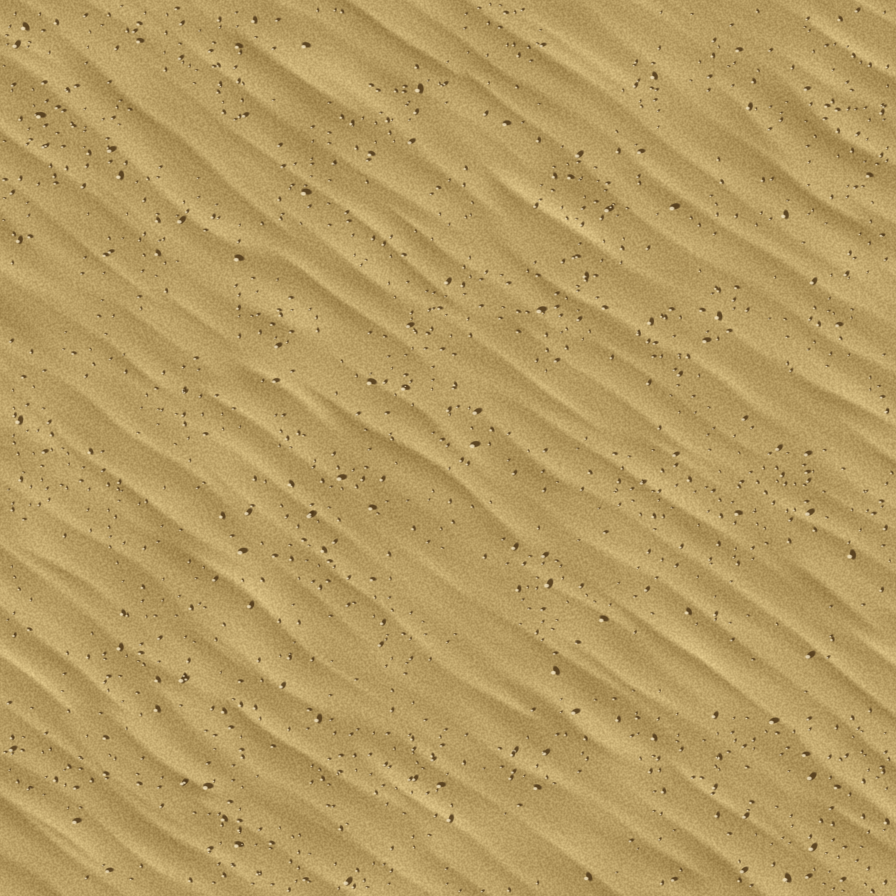
Give the GLSL for this texture, as a WebGL 1 fragment shader.

```glsl
precision highp float;
uniform vec2 u_resolution;

const vec3 SAND = vec3(0.719, 0.614, 0.387);
const vec3 LIGHT_TINT = vec3(1.0, 1.03, 0.95);
const vec3 PEBBLE_DARK = vec3(0.30, 0.21, 0.09);
const vec3 PEBBLE_LIT = vec3(0.95, 0.89, 0.75);
const float RIPPLE_COUNT = 21.0;
const float RIPPLE_ANGLE = -0.62;

vec2 hash2(vec2 p) {
  vec3 q = fract(p.xyx * vec3(0.1031, 0.1030, 0.0973));
  q += dot(q, q.yzx + 33.33);
  return fract((q.xx + q.yz) * q.zy);
}

vec2 rotate(vec2 p, float angle) {
  float c = cos(angle), s = sin(angle);
  return vec2(c * p.x + s * p.y, c * p.y - s * p.x);
}

float cornerSlope(vec2 cell, vec2 offset) {
  float angle = 6.2832 * hash2(cell).x;
  return dot(vec2(cos(angle), sin(angle)), offset);
}

float gradientNoise(vec2 p) {
  vec2 i = floor(p), f = p - i;
  vec2 w = f * f * f * (f * (f * 6.0 - 15.0) + 10.0);
  vec2 e = vec2(1.0, 0.0);
  float low = mix(cornerSlope(i, f), cornerSlope(i + e, f - e), w.x);
  float high = mix(cornerSlope(i + e.yx, f - e.yx), cornerSlope(i + 1.0, f - 1.0), w.x);
  return mix(low, high, w.y);
}

// One set of wind ripples: steep on the near side, long on the far side.
float ripples(vec2 p, float seed) {
  float warp = 0.8 * gradientNoise(p * vec2(2.6, 6.0) + seed);
  warp += 0.28 * gradientNoise(p * vec2(8.0, 15.0) + seed + 7.3);
  float f = fract(p.y * RIPPLE_COUNT + warp + seed * 0.37);
  float crest = smoothstep(0.0, 0.17, f) * pow(1.0 - f, 1.3);
  float strength = 0.72 + 1.3 * gradientNoise(p * vec2(5.5, 17.0) + seed + 19.0);
  return (crest - 0.36) * clamp(strength, 0.15, 1.5);
}

// Two sets swap places in patches, so that crests end and fork.
float sandRelief(vec2 p) {
  float patches = gradientNoise(p * vec2(4.0, 11.0) + 41.0);
  float relief = mix(ripples(p, 3.0), ripples(p, 58.0), smoothstep(-0.1, 0.1, patches));
  float streaks = gradientNoise(p * vec2(7.0, 34.0) + 83.0);
  float fineStreaks = gradientNoise(p * vec2(16.0, 75.0) + 29.0);
  return 0.17 * relief + 0.065 * streaks + 0.025 * fineStreaks;
}

float grain(vec2 uv) {
  vec2 turned = rotate(uv, 0.4) + 3.0;
  return 0.10 * gradientNoise(turned * 410.0) + 0.05 * gradientNoise(uv * 233.0 + 31.0);
}

float ellipseMask(vec2 p, vec2 radii, float blur) {
  float d = (length(p / radii) - 1.0) * min(radii.x, radii.y);
  return 1.0 - smoothstep(-blur, blur, d);
}

// Pebbles in loose clusters: a dark body with a small lit side.
vec3 addPebbles(vec3 color, vec2 uv, float density, float size, float seed) {
  vec2 cell = floor(uv * density);
  vec2 place = hash2(cell + seed);
  vec2 traits = hash2(cell + seed + 113.0);
  vec2 center = (cell + 0.2 + 0.6 * place) / density;
  float cluster = 0.33 + 1.3 * gradientNoise(center * 10.0 + 5.0);
  float present = step(traits.x, cluster);
  float radius = size * mix(0.5, 1.0, traits.y * traits.y);
  float blur = 0.0010;
  vec2 p = rotate(uv - center, 2.6 * place.x - 0.4);
  float body = ellipseMask(p, radius * vec2(1.4, 0.8), blur);
  vec2 litOffset = uv - center + radius * vec2(0.9, 0.6);
  float lit = ellipseMask(litOffset, radius * vec2(0.65, 0.5), blur);
  color = mix(color, PEBBLE_DARK, 0.85 * body * present);
  return mix(color, PEBBLE_LIT, 0.85 * lit * present);
}

void main() {
  vec2 uv = gl_FragCoord.xy / u_resolution.y;
  vec2 along = rotate(uv, RIPPLE_ANGLE) + 10.0;

  float tone = sandRelief(along) + grain(uv);
  tone += 0.02 * gradientNoise(uv * 5.0 + 67.0);
  vec3 color = SAND + tone * LIGHT_TINT;

  color = addPebbles(color, uv, 27.0, 0.0041, 5.0);
  color = addPebbles(color, uv, 36.0, 0.0025, 71.0);
  color = addPebbles(color, uv, 47.0, 0.0021, 37.0);
  gl_FragColor = vec4(clamp(color, 0.0, 1.0), 1.0);
}
```
